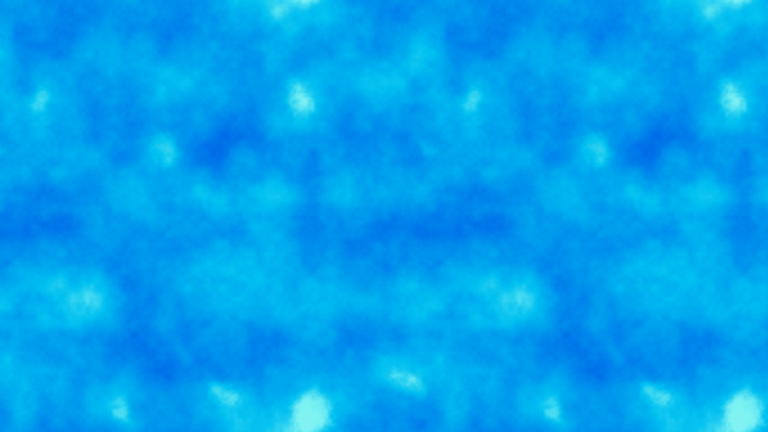
This texture is drawn by a Shadertoy shader. Its source:

```glsl
// Seamless square tile of cloudy blue water with soft cyan haze and pale glints.

#define TILES_DOWN 1.0
#define BASE_CELLS 6.0
#define OCTAVES 6
#define GAIN 0.57
#define CONTRAST 0.245
#define BRIGHTNESS 0.58
#define SWELL 0.06
#define GLINTS_PER_ROW 4
#define GLINT_RADIUS 0.038
#define DEEP_BLUE vec3(0.0, 0.42, 0.91)
#define CYAN vec3(0.0, 0.75, 0.94)
#define PALE_AQUA vec3(0.50, 0.95, 0.95)

const float TAU = 6.28318;
const float NOISE_DEVIATION = 0.2145; // spread of one octave of value noise

float hash(vec2 p) {
    vec3 q = fract(p.xyx * 0.1031);
    q += dot(q, q.yzx + 33.33);
    return fract((q.x + q.y) * q.z);
}

// Value noise that wraps after the given number of cells
float tiledNoise(vec2 p, float cells, float seed) {
    vec2 cell = floor(p), f = fract(p);
    f = f * f * (3.0 - 2.0 * f);
    vec2 a = mod(cell, cells) + seed;
    vec2 b = mod(cell + 1.0, cells) + seed;
    return mix(mix(hash(a), hash(vec2(b.x, a.y)), f.x),
               mix(hash(vec2(a.x, b.y)), hash(b), f.x), f.y);
}

// Layered noise with zero mean and unit deviation
float clouds(vec2 p) {
    float sum = 0.0, energy = 0.0, weight = 1.0, cells = BASE_CELLS;
    for (int i = 0; i < OCTAVES; i++) {
        float seed = 17.0 + 41.0 * float(i);
        sum += weight * (tiledNoise(p * cells + 0.37 * float(i), cells, seed) - 0.5);
        energy += weight * weight;
        weight *= GAIN;
        cells *= 2.0;
    }
    return sum / (NOISE_DEVIATION * sqrt(energy));
}

// Two zigzag rows of tilted patches, each a ragged core inside a wide halo
float glints(vec2 p, float roughness) {
    float light = 0.0;
    for (int i = 0; i < 2 * GLINTS_PER_ROW; i++) {
        float n = float(i) + 1.0;
        float row = float(i / GLINTS_PER_ROW);
        float k = float(i % GLINTS_PER_ROW);
        vec2 start = mix(vec2(0.28, 0.05), vec2(0.09, 0.77), row);
        vec2 pace = mix(vec2(0.225, 0.05), vec2(0.30, -0.12), row);
        vec2 center = start + pace * vec2(k, mod(k, 2.0));
        vec2 d = fract(p - center + 0.5) - 0.5;
        float angle = mix(0.5, 2.4, hash(vec2(n, 5.0)));
        d = mat2(cos(angle), sin(angle), -sin(angle), cos(angle)) * d;
        d.x *= 0.7;
        float size = GLINT_RADIUS * mix(0.6, 1.0, hash(vec2(n, 9.0)));
        float r = length(d) / size - 0.25 * roughness;
        float core = 1.0 - smoothstep(0.1, 1.3, r);
        float halo = exp(-dot(d, d) / (6.0 * size * size));
        light += mix(0.35, 0.6, hash(vec2(n, 13.0))) * core + 0.25 * halo;
    }
    return light;
}

void mainImage(out vec4 fragColor, in vec2 fragCoord) {
    vec2 tile = fract(fragCoord / iResolution.y * TILES_DOWN);

    // Slow swells lie under the cloudy haze
    vec2 swell = cos(TAU * vec2(2.0, 4.0) * (tile - vec2(0.2, 0.05)));
    float haze = clouds(tile);
    float tone = BRIGHTNESS + CONTRAST * haze + SWELL * (swell.x + swell.y);
    tone += glints(tile, haze);

    // Deep blue to cyan, then pale where the light is strongest
    vec3 color = mix(DEEP_BLUE, CYAN, clamp(tone, -0.1, 1.0));
    color = mix(color, PALE_AQUA, smoothstep(0.95, 1.75, tone));
    fragColor = vec4(color, 1.0);
}
```
